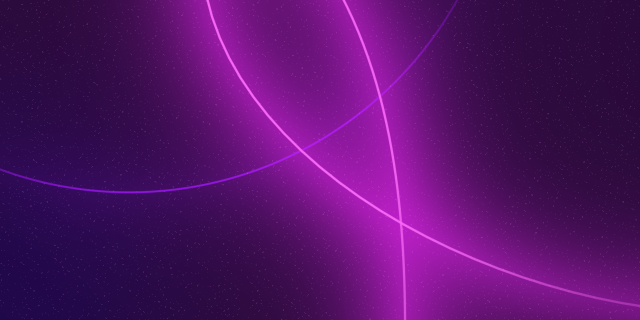
Write a WebGL 1 fragment shader that draws this background.

```glsl
precision highp float;
// Two glowing pink curves cross over a thin violet arc on a dark purple ground.
// The curves are cubic Beziers measured as short segments; the arc is a circle.
// Distance drives both lines and halos; gradient noise adds the fine specks.
uniform vec2 u_resolution;

// Lengths are in canvas heights
const float LINE_HALF = 0.0036;
const float ARC_HALF = 0.0030;
const float HALO_WIDTH = 0.170;
const float HALO_POWER = 1.3;
const float HALO_GAIN = 0.68;
const float ARC_HALO_WIDTH = 0.16;
const float ARC_HALO_GAIN = 0.20;
const vec2 ARC_CENTER = vec2(0.404, 1.573);
const float ARC_RADIUS = 1.174;
const float SPECK_SCALE = 150.0;
const float SPECK_GAIN = 0.15;
const int SEGMENTS = 28;

const vec3 GROUND = vec3(0.165, 0.040, 0.230);
const vec3 INDIGO = vec3(0.120, 0.030, 0.285);
const vec3 MAGENTA = vec3(0.800, 0.130, 0.840);
const vec3 PINK = vec3(0.970, 0.400, 0.960);
const vec3 VIOLET = vec3(0.580, 0.080, 0.900);
const vec3 ARC_HOT = vec3(0.780, 0.130, 1.000);
const vec3 SPECK = vec3(1.000, 0.650, 1.000);

vec2 bezier(vec2 a, vec2 b, vec2 c, vec2 d, float t) {
  float s = 1.0 - t;
  return s * s * s * a + 3.0 * s * s * t * b + 3.0 * s * t * t * c + t * t * t * d;
}

float segmentDistance(vec2 p, vec2 a, vec2 b) {
  vec2 ab = b - a;
  float h = clamp(dot(p - a, ab) / dot(ab, ab), 0.0, 1.0);
  return length(p - a - h * ab);
}

float curveDistance(vec2 p, vec2 a, vec2 b, vec2 c, vec2 d) {
  float nearest = 10.0;
  vec2 from = a;
  for (int i = 1; i <= SEGMENTS; i++) {
    vec2 to = bezier(a, b, c, d, float(i) / float(SEGMENTS));
    nearest = min(nearest, segmentDistance(p, from, to));
    from = to;
  }
  return nearest;
}

float halo(float dist) {
  return HALO_GAIN * exp(-pow(dist / HALO_WIDTH, HALO_POWER));
}

float stroke(float dist, float halfWidth) {
  float blur = 0.75 / u_resolution.y;
  return 1.0 - smoothstep(halfWidth - blur, halfWidth + blur, dist);
}

vec2 gradient(vec2 cell) {
  vec3 q = fract(cell.xyx * vec3(0.1031, 0.1030, 0.0973));
  q += dot(q, q.yzx + 33.33);
  float angle = 6.2832 * fract((q.x + q.y) * q.z);
  return vec2(cos(angle), sin(angle));
}

float gradientNoise(vec2 p) {
  vec2 i = floor(p), f = fract(p);
  vec2 u = f * f * (3.0 - 2.0 * f);
  vec2 e = vec2(1.0, 0.0);
  float low = mix(dot(gradient(i), f), dot(gradient(i + e.xy), f - e.xy), u.x);
  float high = mix(dot(gradient(i + e.yx), f - e.yx), dot(gradient(i + e.xx), f - e.xx), u.x);
  return mix(low, high, u.y);
}

void main() {
  vec2 p = gl_FragCoord.xy / u_resolution.y;

  // Distances to the sweeping curve, the steep curve and the arc
  float sweep = curveDistance(p, vec2(0.628, 1.156), vec2(0.641, 0.484),
                              vec2(1.578, 0.031), vec2(2.240, 0.023));
  float steep = curveDistance(p, vec2(1.023, 1.091), vec2(1.235, 0.747),
                              vec2(1.266, 0.320), vec2(1.266, -0.042));
  float arc = abs(length(p - ARC_CENTER) - ARC_RADIUS);

  // Strength along each line
  float sweepFade = mix(1.0, 0.35, smoothstep(1.1, 2.0, p.x));
  float steepFade = mix(0.65, 0.95, smoothstep(0.0, 0.6, p.y));
  float arcFade = 0.9 * smoothstep(-0.5, 0.4, p.x) * (1.0 - 0.65 * smoothstep(1.1, 1.45, p.x));

  // Ground and halos
  float corner = 1.0 - smoothstep(0.0, 0.9, length(p * vec2(1.0, 0.8)));
  vec3 color = mix(GROUND, INDIGO, corner);
  color = mix(color, VIOLET, ARC_HALO_GAIN * arcFade * exp(-arc / ARC_HALO_WIDTH));
  float glow = 1.0 - (1.0 - halo(sweep) * mix(0.6, 1.0, sweepFade)) * (1.0 - halo(steep));
  color = mix(color, MAGENTA, glow);

  // Lines, the arc lying underneath
  color = mix(color, mix(VIOLET, ARC_HOT, glow), arcFade * stroke(arc, ARC_HALF));
  color = mix(color, PINK, sweepFade * stroke(sweep, LINE_HALF));
  color = mix(color, PINK, steepFade * stroke(steep, LINE_HALF));

  // Fine specks on a turned lattice
  vec2 grid = mat2(0.8, 0.6, -0.6, 0.8) * p * SPECK_SCALE + 200.0;
  color += (SPECK - color) * SPECK_GAIN * smoothstep(0.28, 0.60, gradientNoise(grid));

  gl_FragColor = vec4(color, 1.0);
}
```
